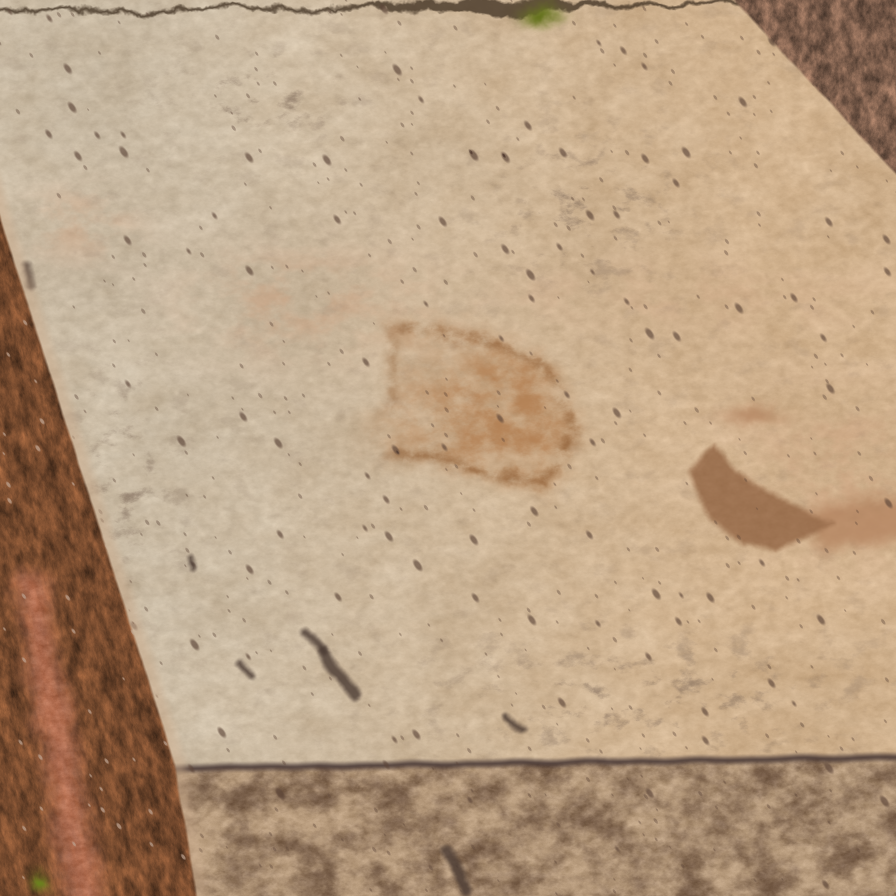
Reproduce this texture procedurally as a Shadertoy shader.

```glsl
// Weathered concrete slab between strips of bare soil, with rust and damp stains.
// Edges and joints are line functions, stains are outlines roughened by
// gradient noise, and grit is scattered on a hashed grid.

vec2 hash2(vec2 p) {
  vec3 q = fract(p.xyx * vec3(0.1031, 0.1030, 0.0973));
  q += dot(q, q.yzx + 33.33);
  return fract((q.xx + q.yz) * q.zy);
}

float corner(vec2 i, vec2 f, vec2 o) {
  return dot(hash2(i + o) * 2.0 - 1.0, f - o);
}

float gradientNoise(vec2 p) {
  vec2 i = floor(p), f = fract(p), u = f * f * (3.0 - 2.0 * f), e = vec2(0, 1);
  return 1.3 * mix(mix(corner(i, f, e.xx), corner(i, f, e.yx), u.x),
                   mix(corner(i, f, e.xy), corner(i, f, e.yy), u.x), u.y);
}

float fbm(vec2 p) {
  float sum = 0.0, amp = 0.6;
  for (int i = 0; i < 5; i++) {
    sum += amp * gradientNoise(p);
    p = mat2(1.6, 1.2, -1.2, 1.6) * p + 17.3;
    amp *= 0.56;
  }
  return sum;
}

float segmentDist(vec2 p, vec2 a, vec2 b) {
  vec2 d = b - a;
  return length(p - a - d * clamp(dot(p - a, d) / dot(d, d), 0.0, 1.0));
}

// Signed distance to a closed outline, negative inside
float outlineDist(vec2 p, vec2 v[8]) {
  float dist = 9.0, side = 1.0;
  for (int i = 0; i < 8; i++) {
    vec2 a = v[i], b = v[(i + 1) % 8];
    dist = min(dist, segmentDist(p, a, b));
    if ((a.y > p.y) != (b.y > p.y) &&
        p.x < a.x + (b.x - a.x) * (p.y - a.y) / (b.y - a.y)) side = -side;
  }
  return side * dist;
}

// Soft elliptical patch, 1 at its centre
float blob(vec2 p, float x, float y, float rx, float ry) {
  vec2 q = (p - vec2(x, y)) / vec2(rx, ry);
  return exp(-dot(q, q));
}

float below(float edge, float soft, float x) {
  return 1.0 - smoothstep(edge - soft, edge + soft, x);
}

// Some grid cells hold a short slanted fleck
float grit(vec2 p, float cells) {
  vec2 id = floor(p * cells), r = hash2(id + 5.0), s = hash2(id + 71.0);
  vec2 q = fract(p * cells) - 0.25 - 0.5 * r;
  q = vec2(q.x + q.y * 0.5, q.y * 0.65);
  return step(s.x, 0.11) * below(0.05 + 0.07 * s.y, 0.05, length(q));
}

vec3 concrete(vec2 p, float fine) {
  vec3 col = mix(vec3(0.79, 0.73, 0.64), vec3(0.82, 0.70, 0.56), smoothstep(0.1, 0.9, p.x));
  float mottle = fbm(p * vec2(19, 30) + 40.0);
  col += 0.045 * fbm(p * vec2(5, 7)) + vec3(0.06, 0.07, 0.08) * mottle + 0.075 * fine;
  // Warm tint, then grey flakes gathered in broad areas
  float warm = blob(p, 0.33, 0.66, 0.12, 0.06) + blob(p, 0.09, 0.75, 0.06, 0.04)
    + blob(p, 0.95, 0.47, 0.12, 0.09) + 0.5 * blob(p, 0.75, 0.67, 0.3, 0.04);
  col = mix(col, vec3(0.76, 0.57, 0.43), 0.45 * warm * smoothstep(-0.25, 0.35, mottle));
  float grey = blob(p, 0.29, 0.89, 0.09, 0.04) + blob(p, 0.66, 0.77, 0.09, 0.07)
    + blob(p, 0.14, 0.47, 0.05, 0.09) + blob(p, 0.72, 0.22, 0.2, 0.06);
  float flakes = smoothstep(0.05, 0.5, fbm(p * vec2(32, 48) + 9.0));
  return mix(col, vec3(0.48, 0.40, 0.34), flakes * (0.12 + 0.5 * grey));
}

vec3 soil(vec2 p, vec3 base) {
  return base * (1.0 + 0.6 * fbm(p * vec2(55, 32)) + 0.55 * fbm(p * vec2(120, 85)));
}

void mainImage(out vec4 fragColor, in vec2 fragCoord) {
  vec2 p = fragCoord / iResolution.xy;
  float aa = 1.0 / iResolution.y + 0.001, fine = fbm(p * vec2(75, 105));
  vec2 rough = p + 0.016 * vec2(fbm(p * 22.0), fbm(p * 22.0 + 50.0));
  vec3 col = concrete(p, fine);

  // Rust stain: mottled fill with a broken darker rim
  float d = outlineDist(rough, vec2[8](vec2(0.43, 0.643), vec2(0.56, 0.622), vec2(0.612, 0.59),
    vec2(0.647, 0.52), vec2(0.61, 0.455), vec2(0.52, 0.478), vec2(0.395, 0.497), vec2(0.43, 0.56)));
  float blotch = smoothstep(-0.4, 0.45, fbm(p * vec2(28, 38) + 3.0));
  float fill = below(0.0, 0.025, d) * mix(0.35, 1.0, smoothstep(0.4, 0.54, p.x));
  fill *= 1.0 - 0.6 * blob(p, 0.48, 0.605, 0.06, 0.025);
  col = mix(col, vec3(0.69, 0.48, 0.30), fill * (0.25 + 0.6 * blotch));
  float rim = exp(-pow(abs(d + 0.004) / 0.007, 2.0)) * smoothstep(0.41, 0.46, p.x);
  col = mix(col, vec3(0.54, 0.35, 0.19), 0.65 * rim * blotch);

  // Damp patch with a pale tail and a small spot above
  float tail = below(0.026, 0.014, segmentDist(rough, vec2(0.93, 0.415), vec2(1.03, 0.425)));
  col = mix(col, vec3(0.70, 0.51, 0.37), max(0.75 * tail, 0.7 * blob(rough, 0.84, 0.537, 0.035, 0.009)));
  d = outlineDist(mix(p, rough, 0.5), vec2[8](vec2(0.797, 0.503), vec2(0.82, 0.473), vec2(0.855, 0.453),
    vec2(0.93, 0.415), vec2(0.868, 0.384), vec2(0.828, 0.392), vec2(0.785, 0.43), vec2(0.77, 0.474)));
  col = mix(col, vec3(0.60, 0.43, 0.30) + 0.03 * fine, 0.92 * below(0.0, 0.003 + aa, d));

  // Dirtier lower slab and its joint
  float joint = p.y - 0.139 - 0.016 * p.x - 0.002 * gradientNoise(p * vec2(25, 1));
  float dirt = smoothstep(-0.35, 0.5, fbm(p * vec2(24, 30) + 80.0));
  vec3 lower = mix(vec3(0.73, 0.62, 0.50), vec3(0.46, 0.36, 0.28), dirt) + 0.14 * fine;
  col = mix(col, lower, below(0.0, aa, joint));
  col = mix(col, vec3(0.28, 0.22, 0.21), 0.85 * below(0.0035, 0.002 + aa, abs(joint)));

  // Upper joint, thicker where debris and moss collect
  float seam = abs(rough.y - 0.989 - 0.008 * p.x), debris = blob(p, 0.55, 0.99, 0.09, 0.1);
  col = mix(col, vec3(0.27, 0.21, 0.15), 0.8 * below(0.002 + 0.006 * debris, aa, seam));
  col = mix(col, vec3(0.40, 0.45, 0.12), blob(rough, 0.605, 0.984, 0.017, 0.01));

  // Scattered grit and larger slanted marks
  col = mix(col, vec3(0.36, 0.27, 0.22), 0.65 * grit(p, 31.0) + 0.4 * grit(p + 0.37, 63.0));
  vec4 marks[7] = vec4[7](vec4(0.031, 0.705, 0.034, 0.68), vec4(0.213, 0.376, 0.217, 0.366),
    vec4(0.267, 0.261, 0.279, 0.247), vec4(0.34, 0.293, 0.36, 0.273), vec4(0.36, 0.273, 0.397, 0.224),
    vec4(0.565, 0.201, 0.583, 0.186), vec4(0.498, 0.051, 0.522, 0.006));
  for (int i = 0; i < 7; i++) {
    vec2 a = marks[i].xy, b = marks[i].zw;
    float ink = below(0.002 + 0.07 * length(a - b), 0.002 + aa, segmentDist(mix(p, rough, 0.4), a, b));
    col = mix(col, vec3(0.29, 0.23, 0.20), 0.8 * ink);
  }

  // Left soil with a pink streak and pale chips, beside a worn slab edge
  float fall = 0.147 - p.y;
  float inside = p.x - 0.195 - fall * (fall < 0.0 ? 0.319 : 0.163) + 0.12 * (rough.x - p.x);
  col = mix(col, vec3(0.80, 0.68, 0.56), 0.5 * below(0.012, 0.008, inside));
  vec3 earth = soil(vec2(p.x + 0.2 * p.y, 0.7 * p.y), vec3(0.46, 0.29, 0.18));
  float streak = below(0.018, 0.018, segmentDist(rough, vec2(0.035, 0.34), vec2(0.098, -0.02)));
  earth = mix(earth, vec3(0.76, 0.47, 0.36) + 0.2 * fine, 0.75 * streak);
  earth = mix(earth, vec3(0.75, 0.65, 0.58), 0.7 * grit(p + 0.13, 55.0));
  earth = mix(earth, vec3(0.42, 0.50, 0.12), blob(rough, 0.045, 0.017, 0.01, 0.01));
  col = mix(col, earth, below(0.0, aa, inside));

  // Soil beyond the upper right edge
  float beyond = dot(p - vec2(0.823, 0.996), vec2(0.733, 0.68)) + 0.15 * (rough.y - p.y);
  col = mix(soil(p + 3.0, vec3(0.49, 0.37, 0.30)), col, below(0.0, aa, beyond));
  fragColor = vec4(clamp(col, 0.0, 1.0), 1.0);
}
```
